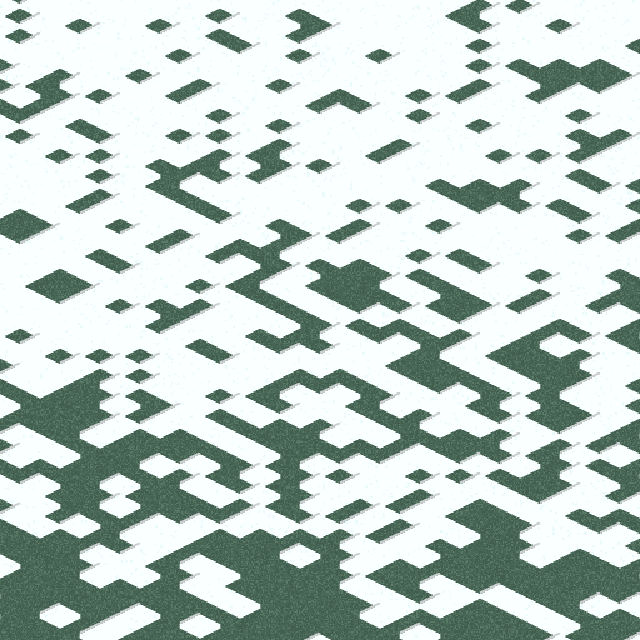
Reproduce this pattern procedurally as a three.js fragment shader.

```glsl
varying vec2 vUv;

const float CELLS = 512.0;                 // art cells across the canvas
const vec2 TILE = vec2(32.0, 16.0);        // diamond size in cells
const vec3 SNOW = vec3(0.98, 1.0, 1.0);
const vec3 FROST = vec3(0.92, 0.98, 0.985);
const vec3 RIM = vec3(0.80, 0.81, 0.81);
const vec3 MOSS_DARK = vec3(0.26, 0.37, 0.31);
const vec3 MOSS_MID = vec3(0.29, 0.41, 0.35);
const vec3 MOSS_LIGHT = vec3(0.35, 0.48, 0.40);

float hash(vec2 p) {
  vec3 q = fract(vec3(p.xyx) * 0.1031);
  q += dot(q, q.yzx + 33.33);
  return fract((q.x + q.y) * q.z);
}

// Canvas cells to diamond lattice: u runs up-right, v runs down-right
vec2 toLattice(vec2 cell) {
  vec2 p = cell / TILE;
  return vec2(p.x + p.y, p.x - p.y);
}

// Snow thickens from the bottom of the canvas to the top
bool isSnow(vec2 id) {
  float height = (id.x - id.y) * 0.5 * TILE.y / CELLS;
  return hash(id + 117.0) > mix(0.70, 0.20, clamp(height, 0.0, 1.0));
}

float cover(float distance) {
  return 1.0 - smoothstep(-0.02, 0.02, distance);
}

// Swollen diamond with blunt left and right tips
float snowShape(vec2 d, float swell, float tip) {
  float diamond = max(abs(d.x), abs(d.y)) - 0.5 - swell;
  return max(diamond, (abs(d.x + d.y) - tip) * 0.5);
}

// Thin strip along the upper left side of a snow tile
float rimShape(vec2 d, float swell, float width, float tip) {
  float across = abs(d.y + 0.5 + swell + width * 0.5) - width * 0.5;
  float along = max(d.x - 0.66, -(d.x + d.y) - tip);
  return max(across, along);
}

vec3 mossColor(vec2 cell) {
  float grain = hash(cell + 31.0);
  vec3 color = mix(MOSS_DARK, MOSS_MID, step(0.40, grain));
  return mix(color, MOSS_LIGHT, step(0.83, grain));
}

vec3 snowColor(vec2 cell) {
  float fleck = hash(floor(cell * 0.5) + 211.0);
  return mix(SNOW, FROST, step(0.93, fleck) * step(0.4, hash(cell + 9.0)));
}

void main() {
  vec2 cell = floor(vUv * CELLS);
  vec2 uv = toLattice(cell + 0.5 + vec2(0.0, 5.0));
  vec2 home = floor(uv + 0.5);
  float swell = 0.11;
  float rimWidth = 0.125;
  float tip = 1.02;
  float snow = 0.0;
  float rim = 0.0;

  // Gather snow and rims from the surrounding tiles
  for (int j = -1; j <= 1; j++) {
    for (int i = -1; i <= 1; i++) {
      vec2 id = home + vec2(float(i), float(j));
      vec2 d = uv - id;
      if (isSnow(id)) {
        snow = max(snow, cover(snowShape(d, swell, tip)));
        if (!isSnow(id - vec2(0.0, 1.0))) {
          rim = max(rim, cover(rimShape(d, swell, rimWidth, tip)));
        }
      }
    }
  }

  vec3 color = mix(mossColor(cell), snowColor(cell), snow);
  color = mix(color, RIM, rim);
  gl_FragColor = vec4(color, 1.0);
}
```
